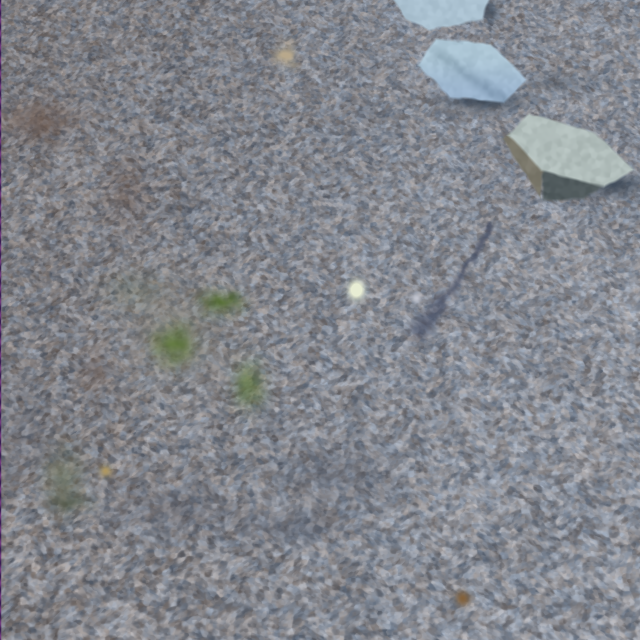
Reproduce this texture procedurally as a three.js fragment shader.

```glsl
// Blue-grey gravel with three pale stepping stones, moss tufts and a short groove.
// Smoothed cellular noise gives the grains; half-planes cut the stones;
// soft elliptical blobs place the stains, moss, shadows and pebbles.
varying vec2 vUv;

vec3 hash3(vec2 cell) {
  vec3 q = fract(vec3(cell.xyx) * vec3(0.1031, 0.1030, 0.0973));
  q += dot(q, q.yxz + 33.33);
  return fract((q.xxy + q.yzz) * q.zyx);
}

// Cellular noise: random values of nearby cells, blended by distance
vec3 grains(vec2 p, float sharpness) {
  vec2 base = floor(p);
  vec3 sum = vec3(0.0);
  float total = 0.0;
  for (int j = -1; j <= 1; j++) {
    for (int i = -1; i <= 1; i++) {
      vec2 cell = base + vec2(float(i), float(j));
      vec2 d = cell + hash3(cell + 71.0).xy - p;
      float w = exp(-sharpness * dot(d, d));
      sum += w * hash3(cell);
      total += w;
    }
  }
  return sum / max(total, 0.00001);
}

// Soft ellipse, one at its centre
float blob(vec2 p, vec2 centre, vec2 radius) {
  vec2 d = (p - centre) / radius;
  return exp(-dot(d, d));
}

float segment(vec2 p, vec2 a, vec2 b) {
  vec2 ab = b - a;
  return length(p - a - ab * clamp(dot(p - a, ab) / dot(ab, ab), 0.0, 1.0));
}

// Distance outside a line, for corners listed clockwise
float side(vec2 p, vec2 a, vec2 b) {
  vec2 n = normalize(vec2(a.y - b.y, b.x - a.x));
  return dot(p - a, n);
}

float hexagon(vec2 p, vec2 a, vec2 b, vec2 c, vec2 d, vec2 e, vec2 f) {
  float upper = max(side(p, a, b), max(side(p, b, c), side(p, c, d)));
  float lower = max(side(p, d, e), max(side(p, e, f), side(p, f, a)));
  return max(upper, lower);
}

float quad(vec2 p, vec2 a, vec2 b, vec2 c, vec2 d) {
  return max(max(side(p, a, b), side(p, b, c)), max(side(p, c, d), side(p, d, a)));
}

float cover(float d, float soft) {
  return 1.0 - smoothstep(-soft, soft, d);
}

vec3 gravel(vec2 p) {
  vec2 q = vec2((p.x - 0.5) * mix(98.0, 135.0, p.y), p.y * (112.0 + 28.0 * p.y));
  q += 0.3 * sin(q.yx * 0.7);
  vec3 coarse = grains(q, 5.0) - 0.5;
  vec3 fine = grains(q * 1.9 + 19.0, 5.0) - 0.5;
  vec3 broad = grains(p * 14.0, 3.0) - 0.5;
  float contrast = mix(0.27, 0.19, p.y);
  float light = contrast * coarse.x + 0.13 * fine.x + 0.05 * broad.x;
  vec3 tint = vec3(0.05, 0.0, -0.05) * (coarse.y + 0.5 * fine.y);
  vec3 base = mix(vec3(0.505, 0.505, 0.525), vec3(0.525, 0.54, 0.575), smoothstep(0.0, 0.7, p.x));
  return base + light + tint + 0.025 * (p.x - p.y);
}

vec3 stain(vec3 col, vec3 dye, float amount) {
  return mix(col, dye, clamp(amount, 0.0, 1.0));
}

void main() {
  vec2 p = vUv;
  vec3 rough = grains(p * 65.0, 4.0);
  vec2 wobble = p + 0.012 * (rough.xy - 0.5);
  vec3 col = gravel(p);

  // Earth stains and broad hollows
  float earth = 0.6 * blob(wobble, vec2(0.06, 0.81), vec2(0.055, 0.03))
    + 0.35 * blob(wobble, vec2(0.2, 0.7), vec2(0.035, 0.05))
    + 0.35 * blob(wobble, vec2(0.15, 0.42), vec2(0.025, 0.03));
  col = stain(col, vec3(0.42, 0.34, 0.30), earth);
  col = stain(col, vec3(0.55, 0.53, 0.49), 0.45 * blob(p, vec2(0.28, 0.48), vec2(0.08, 0.08)));
  float hollow = 0.42 * blob(wobble, vec2(0.46, 0.175), vec2(0.08, 0.022))
    + 0.35 * blob(wobble, vec2(0.28, 0.2), vec2(0.09, 0.035))
    + 0.32 * blob(wobble, vec2(0.52, 0.26), vec2(0.08, 0.055))
    + 0.2 * blob(p, vec2(0.04, 0.32), vec2(0.06, 0.07));
  col = stain(col, vec3(0.31, 0.33, 0.38), hollow);

  // Groove
  float groove = min(segment(wobble, vec2(0.765, 0.648), vec2(0.72, 0.57)),
    segment(wobble, vec2(0.72, 0.57), vec2(0.655, 0.485)));
  float grooveWidth = mix(0.016, 0.005, smoothstep(0.48, 0.6, p.y));
  col = stain(col, vec3(0.27, 0.30, 0.39), 0.65 * exp(-groove * groove / (grooveWidth * grooveWidth)));

  // Moss
  float moss = blob(wobble, vec2(0.345, 0.527), vec2(0.026, 0.018))
    + blob(wobble, vec2(0.273, 0.463), vec2(0.027, 0.027))
    + 0.75 * blob(wobble, vec2(0.39, 0.4), vec2(0.022, 0.032));
  col = stain(col, vec3(0.34, 0.44, 0.20) + 0.16 * (rough.z - 0.5), moss * 0.9);
  float lichen = 0.6 * blob(wobble, vec2(0.1, 0.25), vec2(0.028, 0.045))
    + 0.3 * blob(wobble, vec2(0.21, 0.545), vec2(0.045, 0.03));
  col = stain(col, vec3(0.41, 0.44, 0.34), lichen);
  col = stain(col, vec3(0.28, 0.32, 0.25), 0.6 * blob(wobble, vec2(0.11, 0.213), vec2(0.03, 0.012)));

  // Bright pebbles
  col = stain(col, vec3(0.72, 0.66, 0.55), 1.1 * blob(wobble, vec2(0.447, 0.913), vec2(0.013, 0.017)));
  col = stain(col, vec3(0.91, 0.93, 0.83), 1.6 * blob(p, vec2(0.557, 0.547), vec2(0.0115, 0.0135)));
  col = stain(col, vec3(0.76, 0.77, 0.81), blob(p, vec2(0.651, 0.534), vec2(0.008)));
  col = stain(col, vec3(0.68, 0.59, 0.38), blob(p, vec2(0.165, 0.264), vec2(0.009)));
  col = stain(col, vec3(0.51, 0.38, 0.23), blob(p, vec2(0.723, 0.065), vec2(0.011)));

  // Stone shadows
  float shade = blob(p, vec2(0.755, 0.842), vec2(0.06, 0.016))
    + 0.8 * blob(p, vec2(0.764, 0.983), vec2(0.016, 0.018))
    + blob(p, vec2(0.955, 0.712), vec2(0.045, 0.018))
    + 0.4 * blob(p, vec2(0.87, 0.87), vec2(0.06, 0.015));
  col = stain(col, vec3(0.22, 0.27, 0.33), shade * 0.85);

  // Stepping stones, with slightly ragged outlines
  vec2 s = p + 0.004 * (rough.xy - 0.5);
  float grit = 0.06 * (grains(p * 130.0, 4.0).x - 0.5);
  float top = hexagon(s, vec2(0.615, 1.0), vec2(0.62, 1.03), vec2(0.775, 1.03),
    vec2(0.753, 0.969), vec2(0.671, 0.953), vec2(0.634, 0.971));
  col = stain(col, vec3(0.67, 0.76, 0.82) + grit, cover(top, 0.003));
  float middle = hexagon(s, vec2(0.654, 0.898), vec2(0.68, 0.938), vec2(0.768, 0.932),
    vec2(0.823, 0.875), vec2(0.788, 0.839), vec2(0.703, 0.849));
  float ridge = segment(s, vec2(0.685, 0.915), vec2(0.785, 0.845));
  vec3 blueStone = mix(vec3(0.61, 0.71, 0.81), vec3(0.68, 0.78, 0.84), smoothstep(0.85, 0.92, p.y));
  blueStone -= 0.09 * exp(-ridge * ridge * 12000.0);
  col = stain(col, blueStone + grit, cover(middle, 0.003));

  float front = quad(s, vec2(0.846, 0.737), vec2(0.944, 0.712), vec2(0.911, 0.69), vec2(0.85, 0.687));
  col = stain(col, vec3(0.31, 0.35, 0.36) + grit, cover(front, 0.004));
  float flank = quad(s, vec2(0.785, 0.785), vec2(0.797, 0.794), vec2(0.849, 0.735), vec2(0.845, 0.69));
  col = stain(col, vec3(0.48, 0.47, 0.42) + grit, cover(flank, 0.003));
  float slab = hexagon(s, vec2(0.794, 0.79), vec2(0.827, 0.822), vec2(0.931, 0.792),
    vec2(0.992, 0.733), vec2(0.944, 0.708), vec2(0.846, 0.733));
  col = stain(col, vec3(0.69, 0.74, 0.73) + 1.4 * grit, cover(slab, 0.003));

  // Dashed violet rim on the left
  float dash = 0.5 + 0.5 * sin(p.y * 300.0);
  col = stain(col, mix(vec3(0.22, 0.12, 0.32), vec3(0.45, 0.24, 0.50), dash), cover(p.x - 0.002, 0.001));

  gl_FragColor = vec4(clamp(col, 0.0, 1.0), 1.0);
}
```
